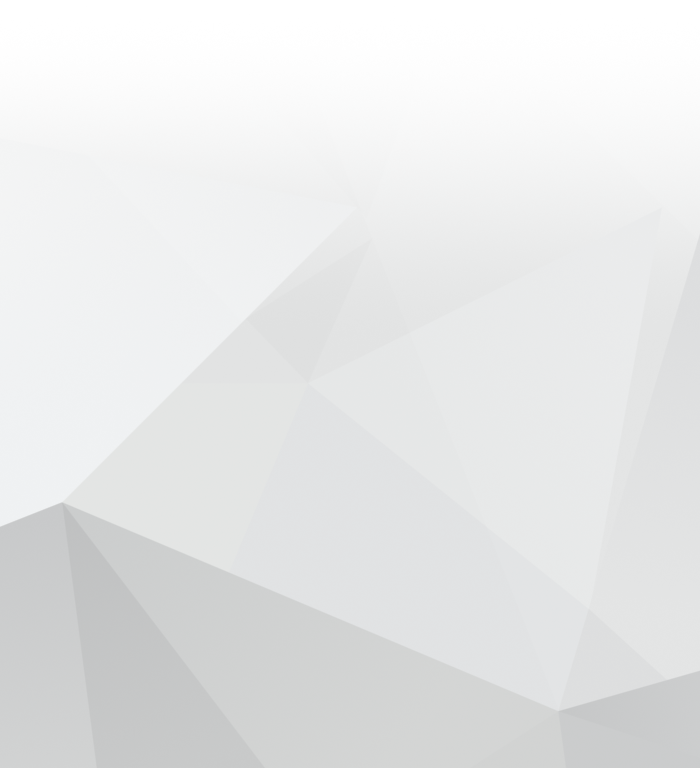
A WebGL 2 fragment shader for this background:

```glsl
#version 300 es
precision highp float;
// Pale low-poly background: flat paper-like facets under a white fade.
// Each facet is a product of smoothed half planes, layered from back to front
// and tinted with a soft linear gradient. Units: canvas height = 1.

uniform vec2 u_resolution;
out vec4 outColor;

// Coverage of the half plane to the left of the line a -> b.
float leftOf(vec2 p, vec2 a, vec2 b, float soft) {
    vec2 dir = normalize(b - a);
    vec2 rel = p - a;
    return smoothstep(-soft, soft, dir.x * rel.y - dir.y * rel.x);
}

// Coverage of a triangle with counter-clockwise corners.
float triangle(vec2 p, vec2 a, vec2 b, vec2 c, float soft) {
    return leftOf(p, a, b, soft) * leftOf(p, b, c, soft) * leftOf(p, c, a, soft);
}

// Linear gradient between two colours placed at points a and b.
vec3 gradient(vec2 p, vec2 a, vec2 b, vec3 colorA, vec3 colorB) {
    vec2 axis = b - a;
    return mix(colorA, colorB, clamp(dot(p - a, axis) / dot(axis, axis), 0.0, 1.0));
}

// Hash without sine, used for dithering.
float hash(vec2 cell) {
    vec3 q = fract(vec3(cell.xyx) * 0.1031);
    q += dot(q, q.yzx + 33.33);
    return fract((q.x + q.y) * q.z);
}

// Dark facets along the bottom, fanning out from a peak and a valley.
vec3 groundColor(vec2 p, vec2 peak, vec2 valley, float soft) {
    vec3 color = gradient(p, vec2(0.03, 0.32), vec2(0.06, 0.0), vec3(0.785, 0.79, 0.793), vec3(0.82, 0.825, 0.825));
    vec3 shade = gradient(p, peak, vec2(0.25, 0.0), vec3(0.75, 0.755, 0.757), vec3(0.785, 0.79, 0.79));
    color = mix(color, shade, leftOf(p, peak, vec2(0.126, 0.0), soft));
    vec3 slope = gradient(p, peak, vec2(0.5, 0.0), vec3(0.795, 0.802, 0.802), vec3(0.83, 0.835, 0.832));
    color = mix(color, slope, leftOf(p, peak, vec2(0.345, 0.0), soft));
    color -= 0.008 * leftOf(p, valley, vec2(0.612, 0.0), soft) * step(p.y, valley.y);
    float east = leftOf(p, valley, vec2(0.737, 0.0), soft);
    color = mix(color, vec3(0.795, 0.8, 0.802), east);
    float upper = east * leftOf(p, valley, vec2(0.909, 0.014), soft);
    vec3 upperColor = gradient(p, valley, vec2(0.909, 0.08), vec3(0.775, 0.78, 0.782), vec3(0.80, 0.805, 0.807));
    return mix(color, upperColor, upper);
}

void main() {
    vec2 p = gl_FragCoord.xy / u_resolution.y;
    float soft = 0.9 / u_resolution.y;

    // Shared corners of the mesh.
    vec2 peak = vec2(0.081, 0.346);
    vec2 valley = vec2(0.727, 0.074);
    vec2 apex = vec2(0.465, 0.730);
    vec2 hub = vec2(0.401, 0.501);
    vec2 crest = vec2(0.862, 0.730);
    vec2 joint = vec2(0.768, 0.206);
    vec2 rightEdge = vec2(0.909, 0.6875);
    vec2 leftEdge = vec2(0.0, 0.314);

    // Backdrop fading to white at the top.
    float fade = smoothstep(0.55, 0.98, p.y);
    vec3 color = mix(vec3(0.886, 0.89, 0.89), vec3(1.0), fade);
    float contrast = 1.0 - smoothstep(0.68, 0.94, p.y);

    // Faint creases of the upper part.
    float eastOfApex = leftOf(p, hub, vec2(0.547, 0.909), soft);
    color += 0.006 * contrast * (1.0 - eastOfApex);
    color -= 0.012 * contrast * triangle(p, hub, apex + vec2(0.02, -0.04), vec2(0.32, 0.585), soft);
    color += 0.005 * contrast * leftOf(p, apex, vec2(0.378, 0.831), soft) * eastOfApex;
    color -= 0.005 * contrast * leftOf(p, rightEdge, vec2(0.749, 0.844), soft);

    // Middle facets around the hub.
    float underHub = leftOf(p, vec2(0.302, 0.264), hub, soft);
    float belowRidge = 1.0 - leftOf(p, hub, joint, soft);
    float belowHub = 1.0 - smoothstep(hub.y - soft, hub.y + soft, p.y);
    color = mix(color, vec3(0.882, 0.888, 0.892), belowRidge * (1.0 - underHub) * belowHub);
    color = mix(color, vec3(0.892, 0.898, 0.894), underHub * belowHub);
    vec3 sheet = gradient(p, vec2(0.55, 0.45), vec2(0.80, 0.66), vec3(0.900, 0.906, 0.906), vec3(0.912, 0.916, 0.918));
    color = mix(color, sheet, triangle(p, hub, joint, crest, soft));
    float eastOfSeam = leftOf(p, vec2(0.488, 0.681), vec2(0.634, 0.3125), soft);
    color += 0.006 * contrast * eastOfSeam;

    // Right-hand facet and the small one at its foot.
    float rightSide = leftOf(p, valley, rightEdge, soft);
    rightSide = 1.0 - rightSide;
    vec3 wall = gradient(p, vec2(0.89, 0.60), vec2(0.85, 0.20), vec3(0.868, 0.872, 0.875), vec3(0.892, 0.896, 0.896));
    color = mix(color, wall, rightSide);
    float foot = 1.0 - leftOf(p, joint, vec2(0.866, 0.117), soft);
    color = mix(color, vec3(0.868, 0.872, 0.874), rightSide * foot);

    // Bright sheet at the left.
    float bright = leftOf(p, peak, apex, soft) * leftOf(p, apex, vec2(0.0, 0.820), soft) * leftOf(p, leftEdge, peak, soft);
    vec3 brightColor = gradient(p, vec2(0.0, 0.82), vec2(0.40, 0.68), vec3(0.960, 0.963, 0.964), vec3(0.936, 0.940, 0.942));
    brightColor = mix(vec3(0.942, 0.950, 0.955), brightColor, smoothstep(0.35, 0.80, p.y));
    brightColor -= 0.004 * leftOf(p, vec2(0.313, 0.583), vec2(0.156, 0.753), soft);
    color = mix(color, brightColor, bright);

    // Dark ground below the ridge line.
    float westGround = (1.0 - leftOf(p, leftEdge, peak, soft)) * (1.0 - leftOf(p, peak, valley, soft));
    float eastGround = 1.0 - leftOf(p, valley, vec2(0.909, 0.126), soft);
    color = mix(color, groundColor(p, peak, valley, soft), max(westGround, eastGround));

    // Dither to keep the gradients free of banding.
    color += (hash(gl_FragCoord.xy) - 0.5) / 255.0;
    outColor = vec4(clamp(color, 0.0, 1.0), 1.0);
}
```
